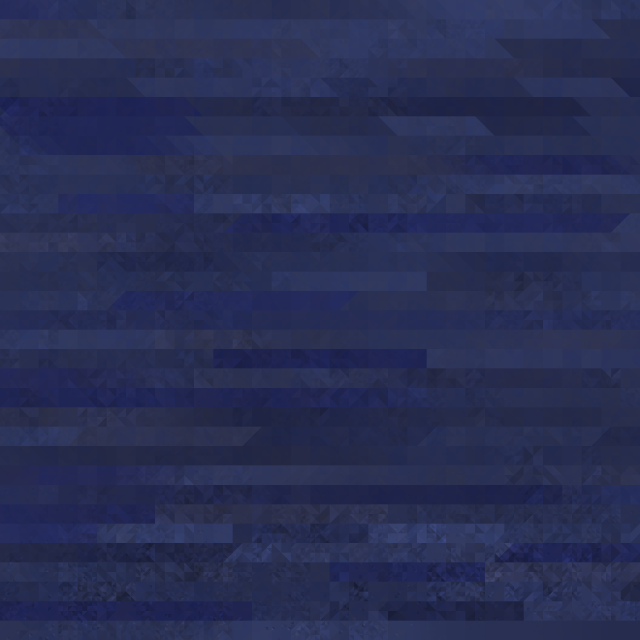
A Shadertoy shader for this background:

```glsl
// Night-blue woven bands: a 33 by 33 grid whose rows carry long runs of one tone,
// cut off square or at 45 degrees. Cells split into faint triangles at several
// scales, and the facets grow finer and rougher toward the bottom edge.

const float CELLS = 33.0;
const float SAMPLES = 3.0;

const vec3 MID    = vec3(0.160, 0.190, 0.330);
const vec3 DUSK   = vec3(0.150, 0.170, 0.290);
const vec3 DARK   = vec3(0.125, 0.145, 0.275);
const vec3 LIGHT  = vec3(0.195, 0.230, 0.390);
const vec3 SLATE  = vec3(0.190, 0.205, 0.325);
const vec3 NAVY   = vec3(0.120, 0.140, 0.340);

float hash(vec2 p) {
    return fract(sin(dot(p, vec2(127.1, 311.7))) * 43758.55);
}

float valueNoise(vec2 p) {
    vec2 i = floor(p);
    vec2 f = fract(p);
    f = f * f * (3.0 - 2.0 * f);
    float low  = mix(hash(i), hash(i + vec2(1.0, 0.0)), f.x);
    float high = mix(hash(i + vec2(0.0, 1.0)), hash(i + vec2(1.0, 1.0)), f.x);
    return mix(low, high, f.y);
}

// Picks a tone by its share of the area
vec3 pickTone(float h) {
    if (h < 0.36) return MID;
    if (h < 0.50) return DUSK;
    if (h < 0.65) return DARK;
    if (h < 0.80) return LIGHT;
    if (h < 0.92) return SLATE;
    return NAVY;
}

// Tone of a row at grid position p: runs with square, slanted or faded ends
vec3 bandTone(vec2 p) {
    float row = floor(p.y);
    float runLength = 5.0 + floor(10.0 * hash(vec2(row, 3.7)));
    float shift = floor(40.0 * hash(vec2(row, 8.1)));
    float slant = floor(3.0 * hash(vec2(row, 5.3))) - 1.0;
    float x = p.x + shift + slant * (fract(p.y) - 0.5);
    float run = floor(x / runLength);
    float along = (floor(mod(x, runLength)) + 0.5) / runLength;

    vec3 rowTone = pickTone(hash(vec2(row, 21.3)));
    vec3 runTone = pickTone(hash(vec2(run, row + 50.0)));
    vec3 nextTone = pickTone(hash(vec2(run + 1.0, row + 50.0)));
    float fade = step(0.5, hash(vec2(row, 14.9))) * smoothstep(0.45, 1.1, along);
    return mix(rowTone, mix(runTone, nextTone, fade), 0.68);
}

// Signed shade of the triangle under p, for a grid with the given split per cell
float facet(vec2 p, float split, float seed) {
    vec2 q = p * split;
    vec2 id = floor(q);
    vec2 f = fract(q);
    if (hash(id + seed) < 0.5) f.x = 1.0 - f.x;
    float side = step(f.x, f.y);
    return hash(id + vec2(seed + 17.0 * side, seed * 1.7)) - 0.5;
}

// Facets of three sizes, each present only in its own patches
float facetShade(vec2 p, float wear) {
    vec2 cell = floor(p);
    float patchy = valueNoise(cell * vec2(0.22, 0.55) + 4.0);
    float choice = hash(cell + 31.0);
    float coarse = facet(p, 1.0, 2.3) * step(0.55, choice);
    float medium = facet(p, 2.0, 6.1) * step(0.35, choice);
    float fine = facet(p, 4.0, 9.7) * step(0.5, hash(cell + 73.0));
    float strength = smoothstep(0.25, 0.85, patchy) + 0.6 * wear;
    return strength * (0.55 * coarse + 0.8 * medium + (0.4 + 0.7 * wear) * fine);
}

// Sparse tiny triangles, mostly along the lower edge
float specks(vec2 p, float wear) {
    float chosen = step(0.93, hash(floor(p * 6.0) + 11.0));
    return chosen * facet(p, 6.0, 13.9) * (0.15 + wear);
}

vec3 weave(vec2 uv) {
    vec2 p = uv * CELLS;
    vec2 cell = floor(p);
    float wear = 1.0 - smoothstep(0.0, 0.3, uv.y);

    // The last row smooths out on its right side
    float calm = step(p.y, 1.0) * smoothstep(0.63, 0.68, uv.x);
    float rough = 1.0 - 0.95 * calm;

    float cellShade = hash(cell + 41.0) - 0.5;
    float drift = valueNoise(uv * vec2(5.0, 9.0) + 2.0) - 0.5;
    float shade = 0.24 * facetShade(p, wear) + 0.05 * cellShade + 0.30 * specks(p, wear);
    float warmth = facet(p, 2.0, 19.4) * 0.012 + (hash(cell + 87.0) - 0.5) * 0.012;

    vec3 color = mix(bandTone(p), MID, 0.6 * calm);
    color *= 1.0 + shade * rough + 0.08 * drift;
    return color + vec3(1.0, 0.5, -1.0) * warmth * rough;
}

void mainImage(out vec4 fragColor, in vec2 fragCoord) {
    // Average a small grid of samples to smooth every edge
    vec3 sum = vec3(0.0);
    for (float j = 0.0; j < SAMPLES; j++) {
        for (float i = 0.0; i < SAMPLES; i++) {
            vec2 offset = (vec2(i, j) + 0.5) / SAMPLES - 0.5;
            sum += weave((fragCoord + offset) / iResolution.xy);
        }
    }
    fragColor = vec4(sum / (SAMPLES * SAMPLES), 1.0);
}
```
